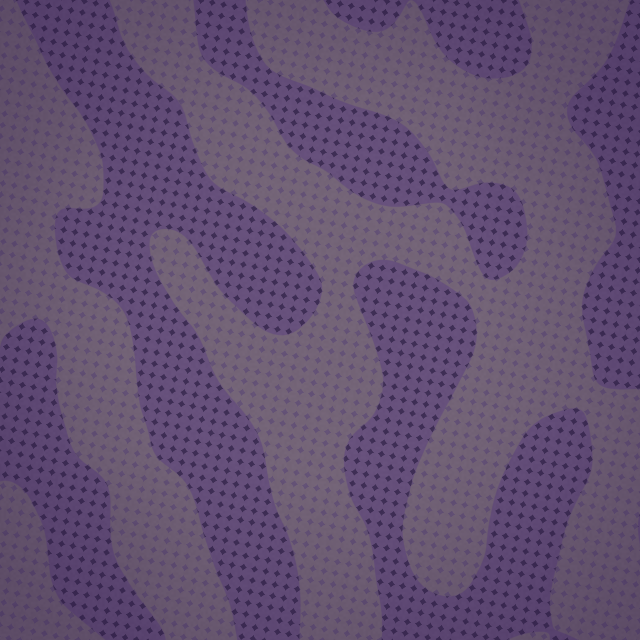
Give the GLSL for this pattern, as a three.js fragment shader.

```glsl
// Camouflage of soft upright purple blobs on mauve grey, under a tilted halftone of
// four-pointed dots. The blobs are a threshold of oriented wave packets scattered over
// a grid; a vignette and a fine grain finish the surface.

#define PACKET_CELL 0.2             // grid spacing of the wave packets
#define PACKET_SIZE 0.115           // gaussian radius of a packet
#define BLOB_PERIOD 0.265           // mean distance between neighbouring blobs
#define BLOB_LEVEL 0.1              // threshold, higher leaves less purple
#define BLOB_LEAN -0.25             // mean lean of the blobs in radians
#define LEAN_SPREAD 0.9             // largest departure from the mean lean
#define DOTS 56.0                   // halftone cells across the canvas
#define DOT_RADIUS 0.316            // tip length in halftone cells
#define DOT_TILT 0.19               // halftone rotation in radians
#define EDGE 0.0013                 // half width of smoothed edges
#define VIGNETTE 0.3
#define GRAIN 0.014

varying vec2 vUv;

const vec3 GREY = vec3(0.455, 0.394, 0.468);
const vec3 GREY_DOT = vec3(0.392, 0.322, 0.464);
const vec3 PURPLE = vec3(0.404, 0.317, 0.487);
const vec3 PURPLE_DOT = vec3(0.246, 0.182, 0.335);
const vec3 SHADE = vec3(0.14, 0.06, 0.24);
const float DOT_POWER = 0.85; // below 1 pinches the sides inward
const float TAU = 6.28319;

float hash(vec2 p) {
  vec3 q = fract(vec3(p.xyx) * 0.1031);
  q += dot(q, q.yzx + 33.33);
  return fract((q.x + q.y) * q.z);
}

vec2 hash2(vec2 p) {
  return vec2(hash(p), hash(p + vec2(47.0, 113.0)));
}

float noise(vec2 p) {
  vec2 i = floor(p);
  vec2 f = fract(p);
  f = f * f * f * (f * (f * 6.0 - 15.0) + 10.0);
  float low = mix(hash(i), hash(i + vec2(1.0, 0.0)), f.x);
  float high = mix(hash(i + vec2(0.0, 1.0)), hash(i + 1.0), f.x);
  return mix(low, high, f.y);
}

// One wave packet: slope in xy, height in z.
vec3 packet(vec2 p, vec2 seed) {
  vec2 pose = hash2(seed + 200.0);
  float lean = BLOB_LEAN + LEAN_SPREAD * (2.0 * pose.x - 1.0);
  float period = BLOB_PERIOD * mix(0.88, 1.14, pose.y);
  vec2 wave = vec2(cos(lean), -sin(lean)) * TAU / period;
  float phase = dot(wave, p) + TAU * hash(seed + 400.0);
  float variance = PACKET_SIZE * PACKET_SIZE;
  float envelope = exp(-0.5 * dot(p, p) / variance);
  vec2 slope = -wave * sin(phase) - p * cos(phase) / variance;
  return envelope * vec3(slope, cos(phase));
}

// Approximate signed distance to the blob outlines, negative inside.
float blobs(vec2 p) {
  p += 0.014 * (vec2(noise(p * 13.0 + 20.0), noise(p * 13.0 + 70.0)) - 0.5);
  vec2 cell = floor(p / PACKET_CELL);
  vec3 field = vec3(0.0);
  for (int i = -2; i <= 2; i++) {
    for (int j = -2; j <= 2; j++) {
      vec2 id = cell + vec2(float(i), float(j));
      for (int k = 0; k < 2; k++) {
        vec2 seed = id + 60.0 + 500.0 * float(k);
        field += packet(p - (id + hash2(seed)) * PACKET_CELL, seed);
      }
    }
  }
  return (BLOB_LEVEL - field.z) / max(length(field.xy), 3.0);
}

// Coverage of the tilted grid of four-pointed dots.
float halftone(vec2 p) {
  float c = cos(DOT_TILT);
  float s = sin(DOT_TILT);
  vec2 q = mat2(c, s, -s, c) * (p - 0.5) * DOTS;
  vec2 a = pow(abs(fract(q) - 0.5) + 1e-5, vec2(DOT_POWER));
  float d = pow(a.x + a.y, 1.0 / DOT_POWER) - DOT_RADIUS;
  return 1.0 - smoothstep(-EDGE * DOTS, EDGE * DOTS, d);
}

void main() {
  float blob = 1.0 - smoothstep(-EDGE, EDGE, blobs(vUv));
  float dots = halftone(vUv);
  vec3 color = mix(mix(GREY, GREY_DOT, dots), mix(PURPLE, PURPLE_DOT, dots), blob);

  // Vignette with a faint uneven cloud, then fine grain.
  float cloud = 0.05 * (noise(vUv * 6.0 + 11.0) - 0.5);
  float fall = smoothstep(0.2, 0.75, length(vUv - 0.5) + cloud);
  color = mix(color, SHADE, VIGNETTE * fall);
  color += GRAIN * (noise(vUv * 260.0) - 0.5);
  gl_FragColor = vec4(color, 1.0);
}
```
